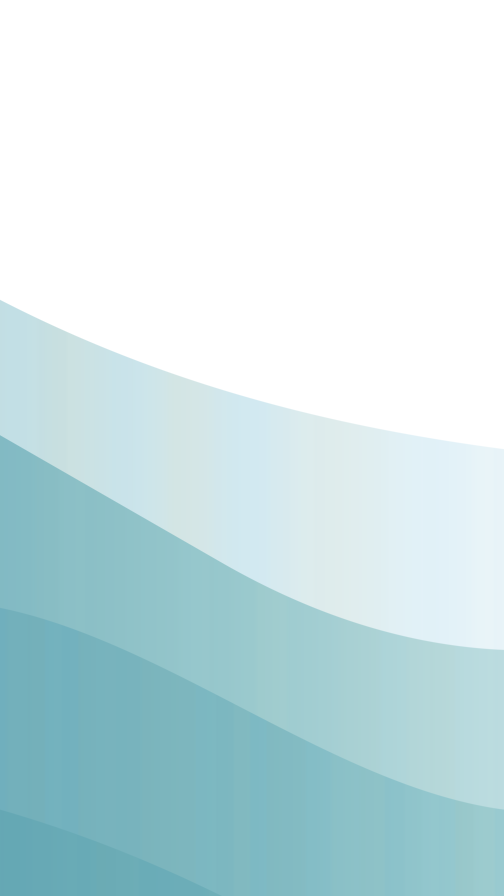
A Shadertoy shader for this background:

```glsl
const vec3 WHITE = vec3(1.0);
const float TAU = 6.2832;

float hash(float n) {
    return fract(sin(n * 91.37) * 4375.85);
}

// Cubic edge height, with an extra upward bend beyond the knee
float edgeHeight(float x, float start, vec3 slopes, float knee, float bend) {
    float past = max(x - knee, 0.0);
    return start + x * (slopes.x + x * (slopes.y + x * slopes.z)) + bend * past * past;
}

// Horizontal gradient through three stops
vec3 ramp(float x, vec3 left, vec3 middle, vec3 right) {
    return x < 0.5 ? mix(left, middle, x * 2.0) : mix(middle, right, x * 2.0 - 1.0);
}

// Faint vertical columns of irregular tone
vec3 columns(float x, float count, float seed, float strength) {
    float cell = x * count + 0.4 * sin(x * 17.0 + seed);
    float id = floor(cell) + seed;
    float f = fract(cell);
    float blend = smoothstep(0.85, 1.0, f);
    float tone = mix(hash(id), hash(id + 1.0), blend) - 0.5;
    float warmth = mix(hash(id + 37.0), hash(id + 38.0), blend) - 0.5;
    return strength * (vec3(0.5) * tone + vec3(1.0, 0.15, -0.7) * warmth);
}

// Slow alternation between cool and warm
vec3 coolWarm(float x, float strength) {
    float phase = 3.85 * (x - 0.24) - 1.9 * (x - 0.24) * (x - 0.5);
    return strength * cos(TAU * phase) * vec3(-0.7, 0.1, 1.0);
}

vec3 fillBelow(vec3 base, vec3 fill, float y, float edge, float pixel) {
    return mix(base, fill, smoothstep(-pixel, pixel, edge - y));
}

void mainImage(out vec4 fragColor, in vec2 fragCoord) {
    vec2 uv = fragCoord / iResolution.xy;
    float x = uv.x;
    float pixel = 0.8 / iResolution.y;

    // Wave edges, top to bottom
    float paleEdge = edgeHeight(x, 0.6654, vec3(-0.2894, 0.1527, -0.03), 1.0, 0.0);
    float softEdge = edgeHeight(x, 0.5143, vec3(-0.3234, 0.0, 0.0), 0.44, 0.267);
    float tealEdge = edgeHeight(x, 0.3216, vec3(-0.1139, -0.373, 0.2617), 1.0, 0.0);
    float deepEdge = edgeHeight(x, 0.0964, vec3(-0.161, -0.132, 0.0), 1.0, 0.0);

    // Wave colours
    vec3 pale = ramp(x, vec3(0.765, 0.868, 0.878), vec3(0.838, 0.914, 0.928), vec3(0.918, 0.957, 0.968));
    vec3 soft = ramp(x, vec3(0.515, 0.73, 0.763), vec3(0.607, 0.79, 0.805), vec3(0.74, 0.862, 0.873));
    vec3 teal = ramp(x, vec3(0.44, 0.684, 0.733), vec3(0.497, 0.724, 0.757), vec3(0.61, 0.798, 0.815));
    vec3 deep = ramp(x, vec3(0.403, 0.66, 0.705), vec3(0.435, 0.688, 0.728), vec3(0.47, 0.71, 0.75));

    pale += coolWarm(x, 0.014) + columns(x, 17.0, 3.0, 0.012);
    soft += columns(x, 15.0, 11.0, 0.016);
    teal += columns(x, 24.0, 23.0, 0.02);
    deep += columns(x, 20.0, 41.0, 0.012);

    // Layering
    vec3 color = fillBelow(WHITE, pale, uv.y, paleEdge, pixel);
    color = fillBelow(color, soft, uv.y, softEdge, pixel);
    color = fillBelow(color, teal, uv.y, tealEdge, pixel);
    color = fillBelow(color, deep, uv.y, deepEdge, pixel);

    fragColor = vec4(clamp(color, 0.0, 1.0), 1.0);
}
```
